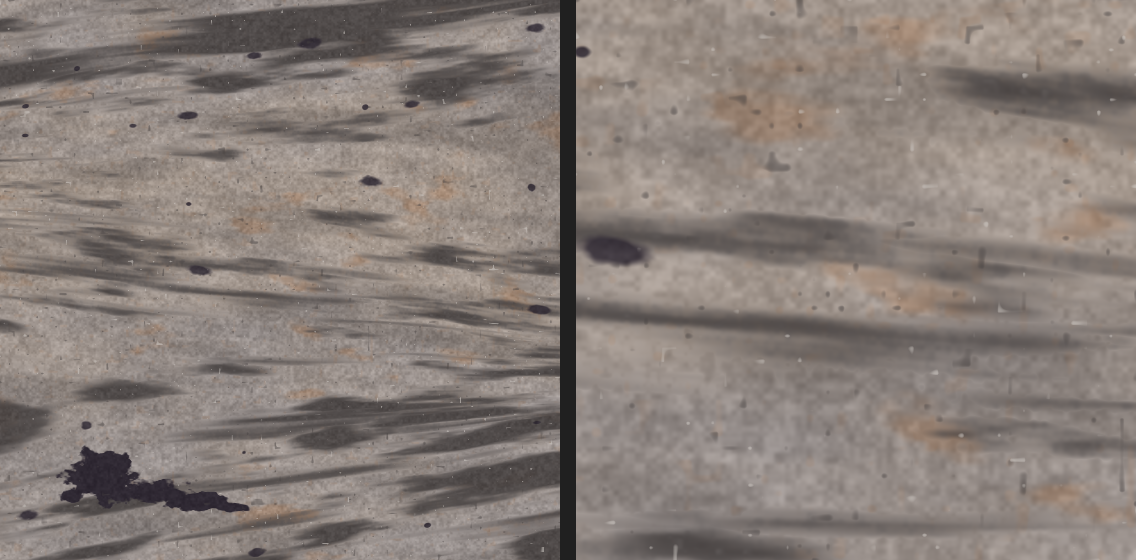
Left, the full canvas; right, a detail of the centre.
Give the GLSL for this texture, as a WebGL 1 fragment shader.

```glsl
precision highp float;
uniform vec2 u_resolution;

const vec3 COOL_STONE = vec3(0.595, 0.565, 0.555);
const vec3 WARM_STONE = vec3(0.645, 0.595, 0.555);
const vec3 STREAK = vec3(0.285, 0.265, 0.262);
const vec3 INCLUSION = vec3(0.185, 0.16, 0.20);
const vec3 RUST = vec3(0.66, 0.50, 0.38);
const vec3 GLINT = vec3(0.80, 0.78, 0.76);

const vec2 LONG_SCALE = vec2(1.7, 27.0);
const vec2 SHORT_SCALE = vec2(5.0, 29.0);
const vec2 FLECK_GRID = vec2(10.0, 17.0);
const float GRAIN_SCALE = 165.0;
const float GRAIN_CONTRAST = 0.17;
const float MIST_STRENGTH = 0.30;
const float STREAK_SOFTNESS = 0.22;
const float FLECK_SHARE = 0.15;

float hash(vec2 p) {
  vec3 q = fract(p.xyx * 0.1031);
  q += dot(q, q.yzx + 33.33);
  return fract((q.x + q.y) * q.z);
}

float noise(vec2 p) {
  vec2 i = floor(p), f = fract(p);
  f = f * f * (3.0 - 2.0 * f);
  return mix(mix(hash(i), hash(i + vec2(1.0, 0.0)), f.x),
             mix(hash(i + vec2(0.0, 1.0)), hash(i + 1.0), f.x), f.y);
}

float fbm(vec2 p) {
  float sum = 0.0, amp = 0.533;
  for (int i = 0; i < 4; i++) {
    sum += amp * noise(p);
    p = p * 2.03 + 17.3;
    amp *= 0.5;
  }
  return sum;
}

// Shear along the foliation: rising at top and bottom, falling between
vec2 foliate(vec2 p) {
  float slope = mix(0.14, -0.08, smoothstep(0.15, 0.45, p.y));
  slope = mix(slope, 0.10, smoothstep(0.55, 0.85, p.y));
  float sway = 0.02 * (noise(p * vec2(4.0, 5.0) + 8.0) - 0.5);
  return vec2(p.x, p.y - slope * (p.x - 0.5) + sway);
}

// How readily dark streaks form: x for long bands, y for short wisps
vec2 streakDensity(vec2 p, float level) {
  float bands = smoothstep(0.78, 0.87, level)
              * (1.0 - smoothstep(0.965, 1.0, level));
  float lower = (1.0 - smoothstep(0.12, 0.60, p.y)) * mix(0.62, 1.0, p.x);
  float side = 0.45 * smoothstep(0.4, 0.9, p.x)
             * (1.0 - smoothstep(0.55, 0.68, p.y));
  float upper = 0.45 * smoothstep(0.68, 0.82, p.y);
  return vec2(bands, max(max(lower, side), upper));
}

float streak(float n, float density) {
  float edge = mix(0.64, 0.40, density);
  return smoothstep(edge, edge + STREAK_SOFTNESS, n);
}

// One ragged inclusion tapering to the right
float inclusionPatch(vec2 p, float ragged) {
  float cover = 0.0;
  for (int i = 0; i < 3; i++) {
    float t = float(i) * 0.5;
    vec2 centre = mix(vec2(0.18, 0.148), vec2(0.36, 0.102), t);
    vec2 radius = mix(vec2(0.075, 0.042), vec2(0.066, 0.017), sqrt(t));
    float d = length((p - centre) / radius) + 1.7 * ragged;
    cover = max(cover, 1.0 - smoothstep(0.88, 1.08, d));
  }
  return cover;
}

// Small scattered dark flecks, one candidate per cell
float flecks(vec2 p, float ragged) {
  vec2 g = p * FLECK_GRID, id = floor(g);
  float size = hash(id + 51.7);
  vec2 centre = 0.35 + 0.3 * vec2(hash(id + 3.1), hash(id + 9.4));
  vec2 radius = mix(vec2(0.05, 0.07), vec2(0.25, 0.16), size * size);
  float d = length((fract(g) - centre) / radius) + 1.5 * ragged;
  return step(hash(id + 27.0), FLECK_SHARE) * (1.0 - smoothstep(0.6, 1.2, d));
}

void main() {
  vec2 p = gl_FragCoord.xy / u_resolution;
  vec2 s = foliate(p);
  float fine = noise(p * GRAIN_SCALE);
  float grain = 0.6 * fine + 0.4 * noise(p * GRAIN_SCALE * 1.9 + 40.0) - 0.5;
  float ragged = fbm(p * vec2(32.0, 45.0)) - 0.5;

  // Pale ground, warmest through the middle
  float warmth = 0.75 * exp(-pow((p.y - 0.60) / 0.22, 2.0));
  warmth += 1.3 * (fbm(s * vec2(7.0, 15.0) + 5.0) - 0.38);
  vec3 color = mix(COOL_STONE, WARM_STONE, clamp(warmth, 0.0, 1.0));
  color += 0.13 * (fbm(s * vec2(18.0, 45.0) + 31.0) - 0.5);
  float rust = smoothstep(0.64, 0.82, fbm(s * vec2(11.0, 24.0) + 70.0));
  rust += 0.4 * smoothstep(0.78, 0.95, noise(p * 110.0 + 13.0));
  color = mix(color, RUST, 0.5 * min(rust, 1.0));

  // Feathered streaks over a faint mist
  vec2 density = streakDensity(p, s.y);
  float feather = 0.10 * grain;
  float bands = streak(fbm(s * LONG_SCALE + 2.0) + feather, density.x);
  float wisps = streak(fbm(s * SHORT_SCALE + 60.0) + feather, density.y);
  float mist = smoothstep(0.45, 0.75, fbm(s * vec2(4.0, 20.0) + 90.0));
  float dark = max(max(bands, wisps), MIST_STRENGTH * mist);
  color = mix(color, STREAK, 0.92 * dark);

  // Mineral grain, inclusions and glints
  color += GRAIN_CONTRAST * grain * mix(1.0, 0.6, dark);
  float inclusion = max(inclusionPatch(p, ragged), 0.85 * flecks(s, ragged));
  color = mix(color, INCLUSION + 0.07 * grain, inclusion);
  float pit = smoothstep(0.88, 1.0, noise(p * 120.0 + 7.0));
  color = mix(color, STREAK, 0.5 * pit);
  float glint = smoothstep(0.93, 1.0, noise(p * 135.0 + 23.0));
  color = mix(color, GLINT, 0.6 * glint * (1.0 - inclusion));

  gl_FragColor = vec4(clamp(color, 0.0, 1.0), 1.0);
}
```
